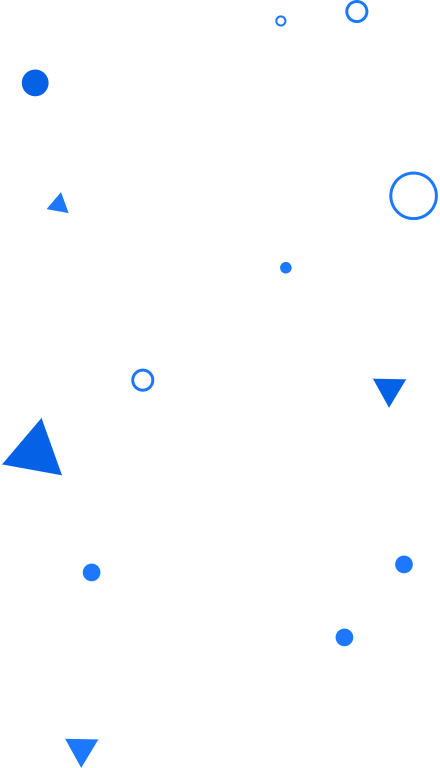
This background is drawn by a Shadertoy shader. Its source:

```glsl
// Sparse blue discs, rings and triangles zigzagging down a white ground.

const vec3 PAPER = vec3(1.0);
const vec3 LIGHT_BLUE = vec3(0.11, 0.47, 1.0);
const vec3 DARK_BLUE = vec3(0.02, 0.38, 0.90);

const float DISC = 0.0;
const float RING = 1.0;
const float TRIANGLE = 2.0;

const float STROKE = 0.0039;       // ring line width, in canvas heights
const float STROKE_RATIO = 0.37;   // thinnest line for small rings
const float TILT_UP = 0.18;        // clockwise turn of triangles
const float TILT_DOWN = 3.16;
const float ROW_STEP = 0.08;
const float ROW_WOBBLE = 0.045;
const float SIDE_REACH = 0.43;

// Kind, outer radius in canvas heights, darkness
const int COUNT = 13;
const vec3 SHAPES[COUNT] = vec3[COUNT](
    vec3(RING, 0.0150, 0), vec3(RING, 0.0072, 0), vec3(DISC, 0.0174, 1),
    vec3(RING, 0.0316, 0), vec3(TRIANGLE, 0.0168, 0), vec3(DISC, 0.0075, 0),
    vec3(RING, 0.0150, 0), vec3(TRIANGLE, 0.0250, 1), vec3(TRIANGLE, 0.0458, 1),
    vec3(DISC, 0.0115, 0), vec3(DISC, 0.0115, 0), vec3(DISC, 0.0115, 0),
    vec3(TRIANGLE, 0.0250, 0));

float ringDistance(vec2 p, float radius) {
    float halfStroke = 0.5 * min(STROKE, radius * STROKE_RATIO);
    return abs(length(p) - radius + halfStroke) - halfStroke;
}

float triangleDistance(vec2 p, float radius, float tilt) {
    float s = sin(tilt), c = cos(tilt);
    vec2 q = vec2(dot(p, vec2(c, -s)), dot(p, vec2(s, c)));
    return max(abs(q.x) * 0.866 + q.y * 0.5, -q.y) - 0.5 * radius;
}

// Alternate sides with a damped swing; rows descend with a slight wobble
vec2 shapeCentre(int i) {
    float n = float(i);
    float side = (i % 2 == 0) ? -1.0 : 1.0;
    float swing = min(0.8 - 1.5 * cos(1.15 * n) * exp(-0.2 * n), 1.0);
    float depth = 0.015 + ROW_STEP * n + ROW_WOBBLE * (cos(2.1 * n) - 1.0);
    return vec2(0.51 + SIDE_REACH * side * swing, 1.0 - depth);
}

float shapeDistance(vec2 p, int i) {
    float kind = SHAPES[i].x;
    float radius = SHAPES[i].y;
    if (kind == RING) return ringDistance(p, radius);
    if (kind == TRIANGLE) {
        return triangleDistance(p, radius, (i % 5 == 2) ? TILT_DOWN : TILT_UP);
    }
    return length(p) - radius;
}

void mainImage(out vec4 fragColor, in vec2 fragCoord) {
    float pixel = 1.0 / iResolution.y;
    vec2 p = fragCoord * pixel;
    vec2 canvas = vec2(iResolution.x * pixel, 1.0);

    vec3 colour = PAPER;
    for (int i = 0; i < COUNT; i++) {
        float d = shapeDistance(p - shapeCentre(i) * canvas, i);
        float coverage = clamp(0.5 - d / pixel, 0.0, 1.0);
        colour = mix(colour, mix(LIGHT_BLUE, DARK_BLUE, SHAPES[i].z), coverage);
    }
    fragColor = vec4(colour, 1.0);
}
```
